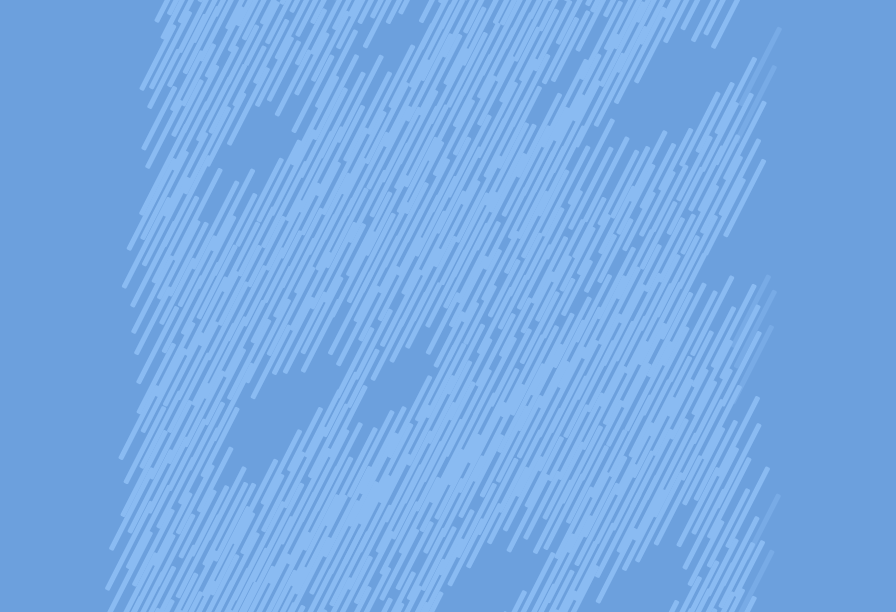
Reproduce this pattern procedurally as a Shadertoy shader.

```glsl
// Slanted pale-blue pencil hatching with torn gaps on a blue ground.

const vec3 GROUND = vec3(0.424, 0.627, 0.867);
const vec3 CHALK = vec3(0.543, 0.735, 0.95);

const float STROKE_ANGLE = 1.10;   // direction of each stroke
const float BAND_ANGLE = 0.82;     // direction of rows and gaps
const float PITCH = 0.0135;        // distance between neighbouring strokes
const float STROKE_WIDTH = 0.0083;
const float ROW_STEP = 0.115;      // distance between rows along a stroke
const int LAYERS = 3;              // interleaved sets of rows

float hash(vec2 p) {
    vec3 q = fract(vec3(p.xyx) * 0.1031);
    q += dot(q, q.yzx + 33.33);
    return fract((q.x + q.y) * q.z);
}

vec2 direction(float angle) {
    return vec2(cos(angle), sin(angle));
}

// Coordinates (across, along) for an axis at the given angle.
vec2 alignTo(vec2 p, float angle) {
    vec2 axis = direction(angle);
    return vec2(dot(p, vec2(axis.y, -axis.x)), dot(p, axis));
}

// Cellular field: distance to the nearest gap, negative inside one.
float gapField(vec2 p, float growth) {
    vec2 base = floor(p);
    float nearest = 1.0;
    for (int j = -1; j <= 1; j++)
    for (int i = -1; i <= 1; i++) {
        vec2 cell = base + vec2(i, j);
        vec2 seed = cell + 0.2 + 0.6 * vec2(hash(cell + 41.0), hash(cell + 87.0));
        float radius = mix(0.08, 0.30, hash(cell + 13.0)) * growth;
        nearest = min(nearest, length(p - seed) - radius);
    }
    return nearest;
}

// Layered sines: how far strokes stretch over their neighbours.
float stretch(vec2 band) {
    return 1.24 + 0.17 * sin(band.x * 21.0 + 2.0 * sin(band.y * 4.0))
                + 0.13 * sin(band.x * 11.0 - band.y * 6.0 + 1.3);
}

// Opacity of a stroke, from the position of its centre.
float presence(vec2 centre, float chance) {
    float left = 0.185 + 0.075 * centre.y + 0.015 * chance;
    float right = 1.245 + 0.02 * sin(centre.y * 17.0) - 0.03 * chance;
    if (centre.x < left || centre.x > right) return 0.0;
    vec2 band = alignTo(centre, BAND_ANGLE);
    float growth = mix(0.8, 1.25, smoothstep(0.3, 1.2, centre.x));
    float gap = gapField(band / vec2(0.24, 0.58) + 5.3, growth);
    if (gap < 0.04 * (chance - 0.5)) return 0.0;
    return centre.x > 1.225 ? 0.4 : 1.0;
}

// Distance to a slightly rounded bar standing on the along axis.
float barDistance(vec2 p, vec2 halfSize, float corner) {
    vec2 q = abs(p) - halfSize + corner;
    return length(max(q, 0.0)) + min(max(q.x, q.y), 0.0) - corner;
}

// Coverage of one layer of strokes.
float strokeLayer(vec2 p, float layer, float pixel) {
    vec2 s = alignTo(p, STROKE_ANGLE);
    float shear = 1.0 / tan(STROKE_ANGLE - BAND_ANGLE);
    float period = ROW_STEP * float(LAYERS);

    // Find the column, then the row within that column.
    float shift = layer * 0.43 * PITCH;
    float column = floor((s.x - shift) / PITCH);
    vec2 key = vec2(column, layer * 57.0);
    float sway = (hash(key + 3.0) - 0.5) * 0.2;
    float across = (column + 0.5 + sway) * PITCH + shift;
    float offset = shear * across + layer * ROW_STEP
                 + (hash(key + 19.0) - 0.5) * 0.4 * ROW_STEP;
    float row = floor((s.y - offset) / period);
    float along = (row + 0.5) * period + offset;

    // Rebuild the centre so each stroke is kept or dropped whole.
    vec2 axis = direction(STROKE_ANGLE);
    vec2 centre = across * vec2(axis.y, -axis.x) + along * axis;
    float chance = hash(key + vec2(7.0, row * 11.0));
    float opacity = presence(centre, chance);
    float span = ROW_STEP * (stretch(alignTo(centre, BAND_ANGLE)) + 0.2 * (chance - 0.5));
    vec2 halfSize = 0.5 * vec2(STROKE_WIDTH, span);
    float d = barDistance(s - vec2(across, along), halfSize, 0.3 * STROKE_WIDTH);
    return opacity * clamp(0.5 - d / pixel, 0.0, 1.0);
}

void mainImage(out vec4 fragColor, in vec2 fragCoord) {
    float pixel = 1.0 / iResolution.y;
    vec2 p = fragCoord * pixel;
    p.x += 0.5 * (512.0 / 350.0 - iResolution.x * pixel);  // keep it centred

    vec3 color = GROUND;
    for (int i = 0; i < LAYERS; i++)
        color = mix(color, CHALK, strokeLayer(p, float(i), pixel));
    fragColor = vec4(color, 1.0);
}
```
